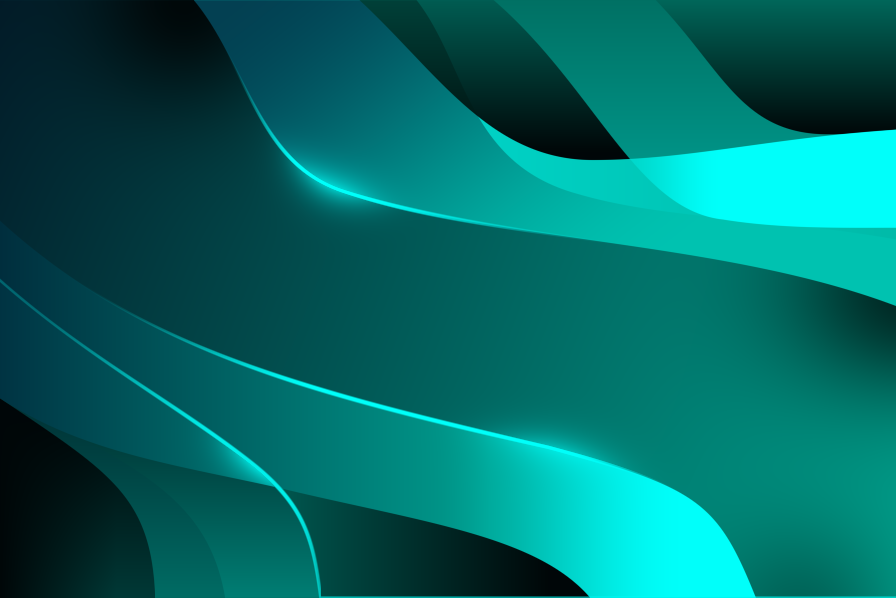
Reproduce this background procedurally as a WebGL 1 fragment shader.

```glsl
precision highp float;
// Glowing teal ribbons sweeping across a dark gradient backdrop.

uniform vec2 u_resolution;

#define CANVAS vec2(7.68, 5.12)
#define CYAN vec3(0.0, 1.0, 0.98)
#define NAVY vec3(0.01, 0.11, 0.16)
#define TEAL vec3(0.0, 0.59, 0.52)
#define BLACK_TEAL vec3(0.0, 0.025, 0.03)
#define LINE_WIDTH 0.022
#define HALO_REACH 0.13
#define SOLVE_STEPS 15

float pixelSize;

// Signed distance to a cubic curve with x rising along it; positive is below.
float bezier(vec2 p, vec2 a, vec2 b, vec2 c, vec2 d) {
  vec2 k1 = 3.0 * (b - a), k2 = 3.0 * (a - 2.0 * b + c), k3 = d - a + 3.0 * (b - c);
  float t = 0.5, stride = 0.25;
  for (int i = 0; i < SOLVE_STEPS; i++) {
    float x = a.x + t * (k1.x + t * (k2.x + t * k3.x));
    t += x < p.x ? stride : -stride;
    stride *= 0.5;
  }
  vec2 onCurve = a + t * (k1 + t * (k2 + t * k3));
  vec2 tangent = normalize(k1 + t * (2.0 * k2 + 3.0 * t * k3));
  float within = step(a.x, p.x) * step(p.x, d.x);
  return (p.y - onCurve.y) * mix(1.0, tangent.x, within);
}

// Two cubic curves joined at point m.
float sweep(vec2 p, vec2 a, vec2 b, vec2 c, vec2 m, vec2 d, vec2 e, vec2 f) {
  if (p.x < m.x) return bezier(p, a, b, c, m);
  return bezier(p, m, d, e, f);
}

float below(float d) { return smoothstep(-pixelSize, pixelSize, d); }
float above(float d) { return 1.0 - below(d); }

float spot(vec2 p, vec2 center, vec2 radius) {
  vec2 q = (p - center) / radius;
  return exp(-dot(q, q));
}

float rim(float d, float strength) {
  float w = LINE_WIDTH * (0.35 + 0.65 * strength);
  return strength * (1.0 - smoothstep(w * 0.4, w + pixelSize, abs(d)));
}

float halo(float d, float strength) { return strength * exp(-abs(d) / HALO_REACH); }

vec3 backdrop(vec2 p) {
  vec3 color = mix(NAVY, TEAL, dot(p, vec2(0.9, 0.35)) / 8.0);
  color *= 1.0 - 0.85 * spot(p, vec2(1.6, 0.0), vec2(0.9));
  color *= 1.0 - 0.75 * spot(p, vec2(7.9, 2.5), vec2(1.2, 0.9));
  return color * (1.0 - 0.35 * spot(p, vec2(6.9, 5.3), vec2(0.8)));
}

vec3 upperRibbons(vec3 color, vec2 p) {
  float edge = sweep(p, vec2(1.66, 0.0), vec2(2.12, 0.55), vec2(2.2, 1.4), vec2(2.95, 1.64),
    vec2(4.3, 2.08), vec2(6.2, 2.06), vec2(7.68, 2.62));
  float crest = sweep(p, vec2(3.08, 0.0), vec2(3.75, 0.62), vec2(4.2, 1.37), vec2(5.08, 1.37),
    vec2(5.9, 1.37), vec2(6.6, 1.18), vec2(7.68, 1.11));
  float fold = sweep(p, vec2(3.57, 0.0), vec2(4.0, 0.55), vec2(4.0, 1.4), vec2(4.95, 1.66),
    vec2(5.7, 1.88), vec2(6.6, 1.86), vec2(7.68, 2.05));
  float band = sweep(p, vec2(4.23, 0.0), vec2(5.1, 0.75), vec2(5.45, 1.8), vec2(6.2, 1.88),
    vec2(6.7, 1.96), vec2(7.2, 1.95), vec2(7.68, 1.95));
  float cove = sweep(p, vec2(5.62, 0.0), vec2(6.2, 0.6), vec2(6.35, 1.15), vec2(7.1, 1.15),
    vec2(7.3, 1.15), vec2(7.5, 1.13), vec2(7.68, 1.11));

  // Bright layers under the crest
  float shade = smoothstep(1.3, 6.0, dot(p, vec2(0.7, 0.9)));
  vec3 ribbon = mix(vec3(0.01, 0.25, 0.32), vec3(0.0, 0.76, 0.69), shade);
  ribbon = mix(ribbon, mix(vec3(0.0, 0.82, 0.77), vec3(0.0, 0.73, 0.66), (p.x - 4.2) / 3.5), above(fold));
  ribbon = mix(ribbon, mix(vec3(0.0, 0.84, 0.79), CYAN, smoothstep(5.3, 6.2, p.x)), above(band));

  // Dim layers over the crest
  vec3 pocket = vec3(0.0, 0.25, 0.22) * (1.0 - 0.6 * p.y);
  pocket = mix(pocket, mix(vec3(0.0, 0.36, 0.32), BLACK_TEAL, min(p.y / 1.3, 1.0)), above(fold));
  pocket = mix(pocket, mix(vec3(0.0, 0.44, 0.39), vec3(0.0, 0.58, 0.53), p.y / 1.4), above(band));
  pocket = mix(pocket, mix(vec3(0.0, 0.4, 0.35), BLACK_TEAL, min(p.y / 1.15, 1.0)), above(cove));

  ribbon = mix(ribbon, pocket, above(crest));
  color = mix(color, ribbon, above(edge));
  float glint = spot(p, vec2(2.85, 1.6), vec2(0.42, 0.4));
  float trail = smoothstep(1.9, 2.6, p.x) * (1.0 - smoothstep(3.0, 5.4, p.x));
  return mix(color, CYAN, max(rim(edge, trail), 0.75 * halo(edge, glint)));
}

vec3 lowerRibbons(vec3 color, vec2 p) {
  float edge = sweep(p, vec2(0.0, 1.89), vec2(1.2, 2.98), vec2(2.6, 3.35), vec2(4.7, 3.83),
    vec2(6.0, 4.18), vec2(6.15, 4.3), vec2(6.48, 5.12));
  float hem = sweep(p, vec2(0.0, 3.41), vec2(0.7, 3.87), vec2(1.5, 3.98), vec2(2.36, 4.17),
    vec2(3.6, 4.47), vec2(4.6, 4.58), vec2(5.06, 5.12));
  float veil = sweep(p, vec2(0.0, 2.4), vec2(0.75, 3.06), vec2(1.5, 3.45), vec2(2.15, 3.96),
    vec2(2.62, 4.33), vec2(2.68, 4.62), vec2(2.75, 5.12));
  float fold = bezier(p, vec2(0.3, 3.55), vec2(1.3, 4.05), vec2(1.8, 4.35), vec2(1.93, 5.12));
  float corner = bezier(p, vec2(0.0, 3.41), vec2(0.95, 4.05), vec2(1.3, 4.25), vec2(1.33, 5.12));

  // Main ribbon and the shadow beneath it
  vec3 ribbon = mix(vec3(0.0, 0.18, 0.24), vec3(0.0, 0.62, 0.56), min(p.x / 4.2, 1.0));
  ribbon = mix(ribbon, CYAN, smoothstep(3.7, 5.9, p.x));
  vec3 shadow = mix(vec3(0.0, 0.34, 0.31), BLACK_TEAL, clamp((p.x - 2.4) / 2.3, 0.0, 1.0));
  color = mix(color, mix(ribbon, shadow, below(hem)), below(edge));

  // Translucent layers at the left
  float depth = clamp((p.y - 3.6) / 1.5, 0.0, 1.0);
  vec3 film = mix(vec3(0.0, 0.2, 0.26), vec3(0.0, 0.43, 0.42), min(p.x / 2.0, 1.0));
  vec3 under = mix(vec3(0.0, 0.2, 0.2), vec3(0.0, 0.49, 0.45), depth);
  under = mix(under, mix(vec3(0.0, 0.21, 0.22), vec3(0.0, 0.42, 0.39), depth), below(fold));
  under = mix(under, mix(BLACK_TEAL, vec3(0.0, 0.22, 0.21), depth * min(p.x, 1.0)), below(corner));
  color = mix(color, mix(film, under, below(hem)), below(veil));

  // Lit rims
  float glint = spot(p, vec2(4.8, 3.85), vec2(0.55, 0.4));
  float trail = smoothstep(0.6, 2.8, p.x) * (1.0 - smoothstep(4.9, 5.9, p.x));
  color = mix(color, CYAN, max(rim(edge, trail), 0.6 * halo(edge, glint)));
  float veilGlint = spot(p, vec2(2.2, 4.0), vec2(0.4, 0.3)) * below(veil) * above(hem);
  float veilTrail = 0.25 + 0.65 * smoothstep(0.3, 2.0, p.x) * (1.0 - 0.5 * smoothstep(4.2, 5.1, p.y));
  return mix(color, CYAN, max(rim(veil, veilTrail), 0.8 * halo(veil, veilGlint)));
}

void main() {
  vec2 uv = gl_FragCoord.xy / u_resolution;
  vec2 p = vec2(uv.x, 1.0 - uv.y) * CANVAS;
  pixelSize = 0.7 * CANVAS.y / u_resolution.y;
  vec3 color = lowerRibbons(upperRibbons(backdrop(p), p), p);
  gl_FragColor = vec4(clamp(color, 0.0, 1.0), 1.0);
}
```
